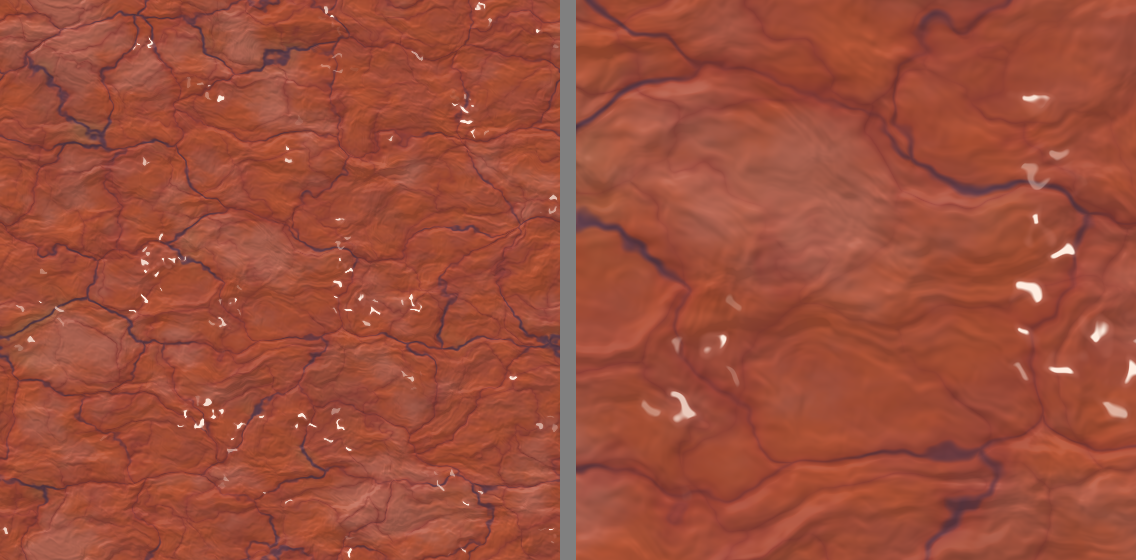
Left: the whole. Right: its middle third, enlarged.
Write a WebGL 1 fragment shader that draws this texture.

```glsl
precision highp float;
uniform vec2 u_resolution;

vec2 hash2(vec2 p) {
  return fract(sin(vec2(dot(p, vec2(127.1, 311.7)), dot(p, vec2(269.5, 183.3)))) * 43758.545);
}

// Gradient noise that wraps after "period" lattice cells
float corner(vec2 i, vec2 f, vec2 o, vec2 period, float seed) {
  return dot(hash2(mod(i + o, period) + seed) * 2.0 - 1.0, f - o);
}

float noise(vec2 uv, vec2 period, float seed) {
  vec2 i = floor(uv * period), f = fract(uv * period);
  vec2 w = f * f * f * (f * (f * 6.0 - 15.0) + 10.0);
  return mix(mix(corner(i, f, vec2(0, 0), period, seed), corner(i, f, vec2(1, 0), period, seed), w.x),
             mix(corner(i, f, vec2(0, 1), period, seed), corner(i, f, vec2(1, 1), period, seed), w.x), w.y);
}

float fbm(vec2 uv, vec2 period, float seed) {
  float sum = 0.0, amp = 1.0;
  for (int k = 0; k < 5; k++) {
    sum += amp * noise(uv, period, seed + float(k) * 7.3);
    period *= 2.0;
    amp *= 0.5;
  }
  return sum;
}

// Wrapping Voronoi: x = distance to the border in canvas units, y = random value of the cell
vec2 cells(vec2 uv, vec2 period, float seed) {
  vec2 i = floor(uv * period), f = fract(uv * period);
  vec2 nearest = vec2(0.0), nearestCell = vec2(0.0);
  float best = 9.0, border = 9.0;
  for (int y = -1; y <= 1; y++)
    for (int x = -1; x <= 1; x++) {
      vec2 o = vec2(x, y);
      vec2 r = o + hash2(mod(i + o, period) + seed) - f;
      if (dot(r, r) < best) { best = dot(r, r); nearest = r; nearestCell = o; }
    }
  for (int y = -2; y <= 2; y++)
    for (int x = -2; x <= 2; x++) {
      vec2 o = nearestCell + vec2(x, y);
      vec2 r = o + hash2(mod(i + o, period) + seed) - f;
      vec2 d = r - nearest;
      if (dot(d, d) > 0.0001) border = min(border, dot(0.5 * (r + nearest), normalize(d)));
    }
  return vec2(border * 2.0 / (period.x + period.y), hash2(mod(i + nearestCell, period) + seed + 3.7).x);
}

// x = height, y = main vein distance, z = fine vein distance, w = cell value
vec4 tissue(vec2 uv) {
  vec2 warp = vec2(fbm(uv, vec2(6, 7), 11.0), fbm(uv, vec2(6, 8), 53.0));
  vec2 p = uv + warp * vec2(0.09, 0.065);
  vec2 major = cells(p, vec2(5, 7), 2.0);
  vec2 minor = cells(p + warp.yx * 0.03, vec2(10, 13), 31.0);
  float height = 0.8 * fbm(p, vec2(7, 13), 71.0)
    - 0.16 * exp(-major.x / 0.01) - 0.06 * exp(-minor.x / 0.008);
  return vec4(height, major.x, minor.x, major.y);
}

// Small bent glints gathered in clusters: x = bright core, y = soft fringe
vec2 glints(vec2 uv) {
  vec2 period = vec2(44.0), result = vec2(0.0);
  vec2 bend = vec2(noise(uv, vec2(70), 5.0), noise(uv, vec2(70), 9.0));
  vec2 p = uv * period + bend * 0.7;
  vec2 i = floor(p);
  for (int y = -1; y <= 1; y++)
    for (int x = -1; x <= 1; x++) {
      vec2 id = i + vec2(x, y);
      vec2 h = hash2(mod(id, period) + 17.0), k = hash2(mod(id, period) + 91.0);
      vec2 center = id + 0.2 + 0.6 * h;
      float cluster = noise(center / period, vec2(9, 10), 23.0);
      float present = step(0.5, k.x) * smoothstep(0.17, 0.3, cluster);
      float angle = mix(-1.3, 0.5, k.y);
      vec2 axis = vec2(cos(angle), sin(angle)), d = p - center;
      float len = 0.05 + 0.3 * h.x * h.y;
      float dist = length(d - axis * clamp(dot(d, axis), -len, len));
      float width = 0.07 + 0.08 * fract(k.x * 7.0);
      result = max(result, present * vec2(smoothstep(width + 0.05, width - 0.05, dist),
                                          smoothstep(width + 0.24, width, dist)));
    }
  return result;
}

void main() {
  vec2 uv = gl_FragCoord.xy / u_resolution;
  vec4 t = tissue(uv);
  float slope = t.x - tissue(uv + vec2(-0.0015, 0.004)).x;
  float blotch = fbm(uv, vec2(5, 6), 37.0), mottle = fbm(uv, vec2(13, 19), 83.0);
  float streak = noise(uv + blotch * 0.03, vec2(14, 70), 61.0);

  // Flesh with pale membrane patches and dusky areas
  vec3 color = mix(vec3(0.65, 0.305, 0.195), vec3(0.61, 0.29, 0.22), smoothstep(-0.3, 0.4, mottle));
  float membrane = smoothstep(0.0, 0.55, blotch + 0.35 * (t.w - 0.3) * smoothstep(0.0, 0.014, t.y) + 0.3 * mottle);
  color = mix(color, vec3(0.67, 0.39, 0.325), 0.85 * membrane);
  color = mix(color, vec3(0.54, 0.29, 0.24), 0.6 * smoothstep(0.1, 0.55, fbm(uv, vec2(4, 5), 19.0)));
  color += 0.03 * streak;

  // Veins: olive bruising, red walls, blue-grey cores
  float flow = fbm(uv, vec2(5, 6), 47.0);
  float blue = smoothstep(-0.12, 0.3, flow), bruise = smoothstep(0.15, 0.55, flow);
  float fine = smoothstep(-0.3, 0.25, fbm(uv, vec2(7, 8), 67.0));
  color = mix(color, vec3(0.53, 0.42, 0.29), 0.85 * bruise * exp(-t.y / 0.017));
  color = mix(color, vec3(0.53, 0.2, 0.19), 0.6 * exp(-t.y / 0.006));
  color = mix(color, vec3(0.52, 0.22, 0.2), (0.2 + 0.5 * fine) * exp(-t.z / 0.0045));
  float core = smoothstep(0.0025 + 0.0035 * blue, 0.0003, t.y);
  color = mix(color, vec3(0.33, 0.22, 0.28), core * (0.15 + 0.75 * blue));

  // Wet relief and highlights
  color *= 1.0 + clamp(slope * 1.3, -0.13, 0.14);
  color = mix(color, vec3(0.8, 0.53, 0.46), 0.45 * smoothstep(0.07, 0.17, slope) * (0.35 + 0.65 * membrane));
  vec2 shine = glints(uv);
  color = mix(color, vec3(0.8, 0.47, 0.4), 0.4 * shine.y);
  color = mix(color, vec3(1.0, 0.93, 0.88), shine.x);
  gl_FragColor = vec4(color, 1.0);
}
```
